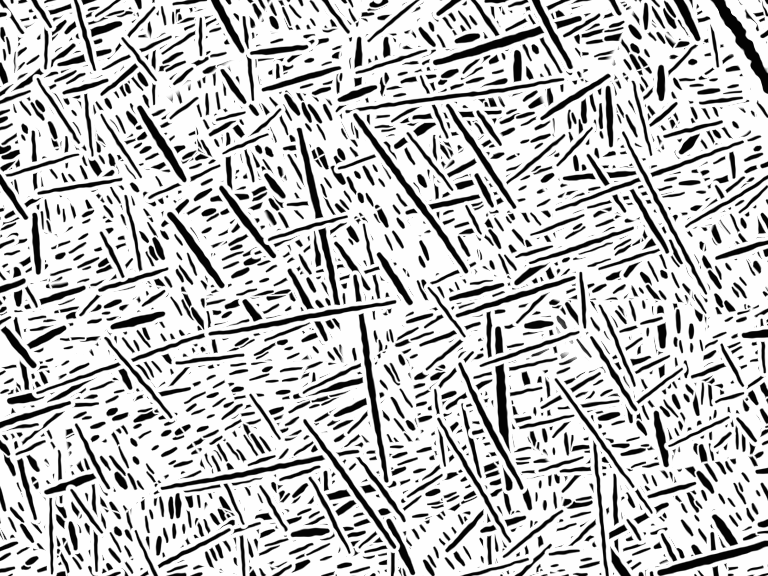
This texture is drawn by a Shadertoy shader. Its source:

```glsl
const vec3 PAPER = vec3(0.995);
const vec3 INK = vec3(0.01);

// Needle directions in radians, from least to most dominant
const int DIRECTION_COUNT = 5;
const float DIRECTIONS[5] = float[5](0.70, -1.45, 0.20, 0.40, -1.02);

// Needle families: cell length and spacing, share of filled cells,
// half width and clear margin, all in canvas heights
const vec2 FINE_CELL = vec2(0.046, 0.0150);
const vec2 MEDIUM_CELL = vec2(0.17, 0.055);
const vec2 LONG_CELL = vec2(0.45, 0.14);
const float FINE_DENSITY = 0.94;
const float MEDIUM_DENSITY = 0.38;
const float LONG_DENSITY = 0.36;
const float FINE_WIDTH = 0.0030;
const float MEDIUM_WIDTH = 0.0038;
const float LONG_WIDTH = 0.0042;
const float FINE_GAP = 0.0035;
const float WIDE_GAP = 0.0075;

const float PATCH_SIZE = 0.12;
const float TILT = 0.15;
const float BEND = 0.008;
const float ROUGHNESS = 0.0024;
const float SOFTNESS = 0.9;

// Broad scratch in the upper right corner
const vec2 SCRATCH_START = vec2(1.235, 1.02);
const vec2 SCRATCH_END = vec2(1.345, 0.84);
const float SCRATCH_WIDTH = 0.010;
const float SCRATCH_GAP = 0.022;

vec3 hash3(vec2 p) {
    vec3 q = fract(p.xyx * vec3(0.1031, 0.1030, 0.0973));
    q += dot(q, q.yxz + 33.33);
    return fract((q.xxy + q.yzz) * q.zyx);
}

vec2 noise2(vec2 p) {
    vec2 cell = floor(p);
    vec2 f = fract(p);
    f = f * f * (3.0 - 2.0 * f);
    vec2 low = mix(hash3(cell).xy, hash3(cell + vec2(1, 0)).xy, f.x);
    vec2 high = mix(hash3(cell + vec2(0, 1)).xy, hash3(cell + 1.0).xy, f.x);
    return mix(low, high, f.y) - 0.5;
}

// Lays needles over a distance field; each one clears a margin around itself
float addNeedles(float field, vec2 p, float angle, vec2 cell,
                 float density, float width, float gap, float seed) {
    vec2 axis = vec2(cos(angle), sin(angle));
    vec2 q = vec2(dot(p, axis), dot(p, vec2(-axis.y, axis.x)));
    for (int j = -1; j <= 1; j++) {
        float row = floor(q.y / cell.y) + float(j);
        float shift = hash3(vec2(row, seed)).x;
        for (int i = -1; i <= 1; i++) {
            vec2 id = vec2(floor(q.x / cell.x - shift) + float(i), row);
            vec3 place = hash3(id + seed * 7.3);
            vec3 form = hash3(id + seed * 3.1 + 91.7);
            if (place.z > density) continue;

            vec2 jitter = (place.xy - 0.5) * vec2(0.5, 0.7);
            vec2 d = q - (id + vec2(shift, 0.0) + 0.5 + jitter) * cell;
            float tilt = TILT * (2.0 * form.x - 1.0);
            d += tilt * vec2(d.y, -d.x);

            float halfLength = cell.x * mix(0.10, 0.45, form.y);
            float along = min(abs(d.x) / halfLength, 1.0);
            float thickness = width * mix(0.75, 2.0, form.z * form.z * form.z);
            thickness *= 1.0 - 0.35 * along * along;
            float dist = length(vec2(max(abs(d.x) - halfLength, 0.0), d.y)) - thickness;
            field = min(max(field, gap - dist), dist);
        }
    }
    return field;
}

// Voronoi patch: x is its random value, y the distance to its border
vec2 patchAt(vec2 p) {
    vec2 q = p / PATCH_SIZE;
    vec2 base = floor(q);
    float nearest = 9.0, second = 9.0, value = 0.0;
    for (int j = -1; j <= 1; j++)
    for (int i = -1; i <= 1; i++) {
        vec2 id = base + vec2(i, j);
        vec3 h = hash3(id + 17.0);
        float d = length(id + h.xy - q);
        second = min(second, max(d, nearest));
        if (d < nearest) { nearest = d; value = h.z; }
    }
    return vec2(value, 0.5 * (second - nearest) * PATCH_SIZE);
}

float segmentDistance(vec2 p, vec2 a, vec2 b) {
    vec2 ab = b - a;
    return length(p - a - ab * clamp(dot(p - a, ab) / dot(ab, ab), 0.0, 1.0));
}

void mainImage(out vec4 fragColor, in vec2 fragCoord) {
    vec2 uv = fragCoord / iResolution.y;
    vec2 rough = noise2(uv * 95.0);
    vec2 p = uv + BEND * noise2(uv * 7.0) + ROUGHNESS * rough;

    // Fine needles share a direction within each patch
    vec2 grain = patchAt(p);
    int pick = int(sqrt(grain.x) * float(DIRECTION_COUNT));
    float field = addNeedles(1.0, p, DIRECTIONS[min(pick, DIRECTION_COUNT - 1)], FINE_CELL,
                             FINE_DENSITY, FINE_WIDTH, FINE_GAP, 1.0 + float(pick));
    field = max(field, 0.5 * FINE_GAP - grain.y);

    // Medium, then long needles cut across the patches
    for (int k = 0; k < DIRECTION_COUNT; k++)
        field = addNeedles(field, p, DIRECTIONS[k], MEDIUM_CELL,
                           MEDIUM_DENSITY, MEDIUM_WIDTH, WIDE_GAP, 11.0 + float(k));
    for (int k = 1; k < DIRECTION_COUNT; k++)
        field = addNeedles(field, p, DIRECTIONS[k], LONG_CELL,
                           LONG_DENSITY, LONG_WIDTH, WIDE_GAP, 23.0 + float(k));

    // Ragged scratch
    float scratch = segmentDistance(p + 0.006 * rough, SCRATCH_START, SCRATCH_END) - SCRATCH_WIDTH;
    field = min(max(field, SCRATCH_GAP - scratch), scratch);

    float edge = SOFTNESS / iResolution.y;
    fragColor = vec4(mix(INK, PAPER, smoothstep(-edge, edge, field)), 1.0);
}
```
